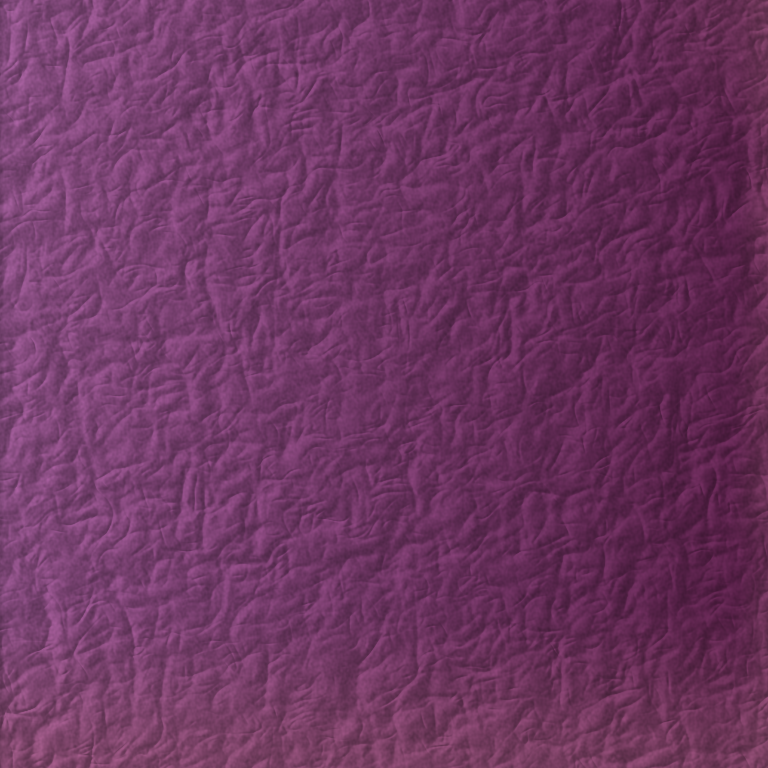
A Shadertoy shader for this texture:

```glsl
// Crumpled purple leather-like paper, lit from the upper left.

const vec3 LIT_VIOLET = vec3(0.520, 0.298, 0.498);
const vec3 DEEP_PLUM  = vec3(0.328, 0.118, 0.270);
const vec3 DUSTY_ROSE = vec3(0.500, 0.275, 0.395);
const vec2 LIGHT_DIR  = vec2(-0.80, 0.60);
const int  CREASE_LAYERS = 7;

// Sine-free hash giving a vector in [-1, 1]
vec2 hash2(vec2 cell) {
    vec3 h = fract(cell.xyx * vec3(0.1031, 0.1030, 0.0973));
    h += dot(h, h.yzx + 33.33);
    return 2.0 * fract((h.xx + h.yz) * h.zy) - 1.0;
}

// Gradient noise, roughly in [-0.7, 0.7]
float noise(vec2 p) {
    vec2 cell = floor(p), f = fract(p);
    vec2 u = f * f * f * (f * (f * 6.0 - 15.0) + 10.0);
    float a = dot(hash2(cell), f);
    float b = dot(hash2(cell + vec2(1, 0)), f - vec2(1, 0));
    float c = dot(hash2(cell + vec2(0, 1)), f - vec2(0, 1));
    float d = dot(hash2(cell + vec2(1, 1)), f - vec2(1, 1));
    return mix(mix(a, b, u.x), mix(c, d, u.x), u.y);
}

vec2 rotate(vec2 p, float angle) {
    float c = cos(angle), s = sin(angle);
    return vec2(c * p.x + s * p.y, c * p.y - s * p.x);
}

// Narrow broken ridges, drawn out along the given angle
float crease(vec2 p, float angle, float frequency, float width, float seed) {
    vec2 q = rotate(p, angle) * frequency * vec2(0.50, 1.0) + seed;
    float n = noise(q);
    float ridge = width * width / (n * n + width * width);
    float presence = smoothstep(-0.15, 0.28, noise(q * 0.8 + 41.7));
    return ridge * presence / frequency;
}

// Height of the crumpled sheet
float sheetHeight(vec2 p) {
    vec2 bend = vec2(noise(p * 19.0 + 7.3), noise(p * 19.0 + 61.9));
    vec2 q = p + 0.012 * bend;
    float height = 0.9 * noise(q * 48.0 + 19.0) / 48.0;
    float frequency = 21.0;
    for (int i = 0; i < CREASE_LAYERS; i++) {
        float k = float(i);
        float angle = 1.05 + 0.85 * cos(k * 2.4 + 0.6);
        height += crease(q, angle, frequency, 0.13, 17.0 * k + 5.0);
        frequency *= 1.22;
    }
    return height;
}

// Slope of the sheet, positive where it faces the light
float lightSlope(vec2 p, float reach) {
    vec2 offset = LIGHT_DIR * reach;
    return (sheetHeight(p - offset) - sheetHeight(p + offset)) / (2.0 * reach);
}

// Broad fall-off of light, with faded lower and right borders
vec3 sheetColour(vec2 uv) {
    float falloff = 0.95 * uv.x + 0.12 * (1.0 - uv.y) + 0.04 * noise(uv * 3.0 + 2.0);
    vec3 colour = mix(LIT_VIOLET, DEEP_PLUM, clamp(falloff, 0.0, 1.0));
    float lowerFade = smoothstep(0.24, -0.04, uv.y);
    float rightFade = smoothstep(0.95, 1.02, uv.x + 0.02 * noise(uv * 9.0));
    float cornerFade = smoothstep(0.22, 0.0, length(uv - 1.0));
    colour = mix(colour, DUSTY_ROSE, 0.75 * lowerFade);
    colour = mix(colour, DUSTY_ROSE, 0.55 * rightFade);
    return mix(colour, DUSTY_ROSE, 0.35 * cornerFade);
}

// Fine fibrous tooth of the surface
float grain(vec2 p) {
    return 0.09 * noise(p * 120.0) + 0.15 * noise(p * vec2(250.0, 215.0) + 9.0);
}

void mainImage(out vec4 fragColor, in vec2 fragCoord) {
    vec2 uv = fragCoord / iResolution.xy;
    vec2 p = fragCoord / iResolution.y;

    // Relief, softly limited so that deep folds keep their colour
    float slope = -lightSlope(p, 0.0012);
    float relief = 0.23 * tanh(0.23 * slope);
    float calm = 0.9 + 0.4 * noise(p * 5.0 + 30.0);

    vec3 colour = sheetColour(uv) * (1.0 + relief * calm + grain(p));
    colour += vec3(0.10, 0.09, 0.10) * max(relief, 0.0);

    // Thin shaded left border
    colour *= mix(0.85, 1.0, smoothstep(0.0, 0.007, uv.x));
    fragColor = vec4(colour, 1.0);
}
```
